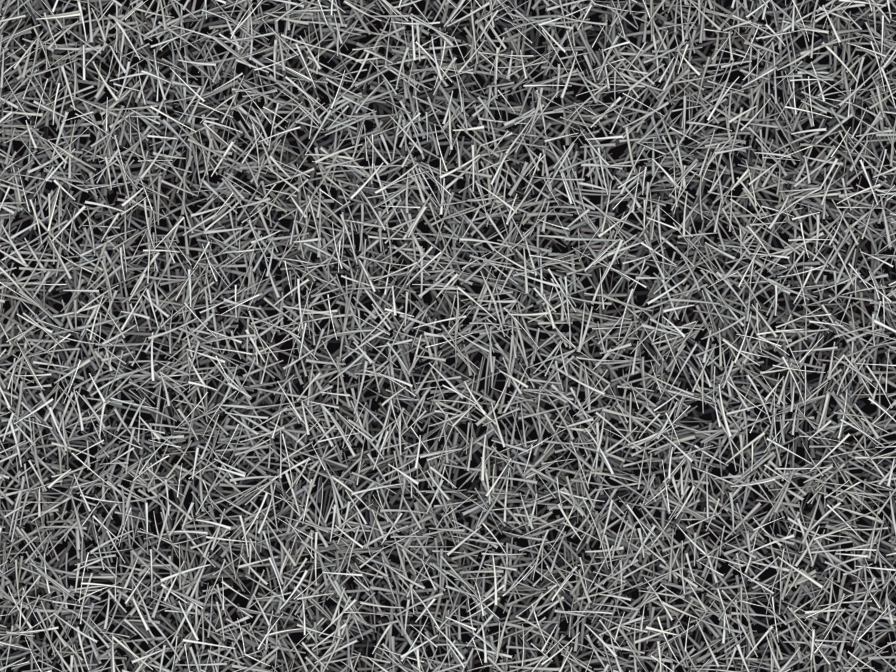
This texture is drawn by a Shadertoy shader. Its source:

```glsl
// A dense mat of thin grey fibres, pale on top and sinking into near-black gaps.

const int LAYERS = 8;
const int FIBRES_PER_CELL = 2;
const float CELL = 0.046;       // grid cell, in canvas heights
const float EDGE_SOFT = 0.0026; // width of a fibre's smoothed edge
const vec3 GAP_COLOUR = vec3(0.060, 0.050, 0.060);
const vec3 DEEP_COLOUR = vec3(0.185, 0.175, 0.185);
const vec3 TOP_COLOUR = vec3(0.820, 0.830, 0.815);
const vec3 WARM_COOL = vec3(0.025, 0.005, -0.025);

vec4 hash4(vec3 p) {
    vec4 q = fract(p.xyzx * vec4(0.1031, 0.1030, 0.0973, 0.1099));
    q += dot(q, q.wzxy + 33.33);
    return fract((q.xxyz + q.yzzw) * q.zywx);
}

// Signed distance to a tapered, slightly bent strip lying along x.
float fibreDistance(vec2 p, float halfLength, float halfWidth, float bend) {
    float along = clamp(p.x / halfLength * 0.5 + 0.5, 0.0, 1.0);
    float across = abs(p.y + bend * p.x * p.x);
    return max(across - halfWidth * mix(1.0, 0.5, along), abs(p.x) - halfLength);
}

// Paints one fibre with a faint contact shadow over the colour below.
vec3 paintFibre(vec3 below, vec2 p, vec4 shape, vec4 look, float height, float soft) {
    float angle = 6.28318 * shape.z;
    vec2 dir = vec2(cos(angle), sin(angle));
    vec2 local = vec2(dot(p, dir), dot(p, vec2(-dir.y, dir.x)));

    float halfLength = CELL * mix(0.45, 0.88, shape.w);
    float halfWidth = mix(0.0032, 0.0018, height) * mix(0.65, 1.35, look.x);
    float d = fibreDistance(local, halfLength, halfWidth, (look.w - 0.5) * 4.0);

    vec3 colour = mix(DEEP_COLOUR, TOP_COLOUR, height);
    colour *= mix(0.80, 1.18, look.y);
    colour += WARM_COOL * (look.z - 0.5);
    colour *= mix(1.04, 0.86, smoothstep(-halfWidth, 0.0, d));

    float shadow = 1.0 - smoothstep(0.0, 0.004, d);
    float cover = 1.0 - smoothstep(-0.5 * soft, 0.5 * soft, d);
    return mix(below * (1.0 - 0.15 * shadow), colour, cover);
}

// Scatters fibres on a jittered grid; neighbouring cells may reach in.
vec3 paintLayer(vec3 below, vec2 p, float seed, float height, float soft) {
    vec2 home = floor(p / CELL);
    vec3 colour = below;
    for (int y = -1; y <= 1; y++)
    for (int x = -1; x <= 1; x++) {
        vec2 cell = home + vec2(x, y);
        for (int k = 0; k < FIBRES_PER_CELL; k++) {
            float id = seed + 7.0 * float(k);
            vec4 shape = hash4(vec3(cell, id));
            vec4 look = hash4(vec3(cell, id + 3.5));
            vec2 centre = (cell + shape.xy) * CELL;
            colour = paintFibre(colour, p - centre, shape, look, height, soft);
        }
    }
    return colour;
}

void mainImage(out vec4 fragColor, in vec2 fragCoord) {
    vec2 uv = fragCoord / iResolution.y;
    float soft = max(EDGE_SOFT, 1.0 / iResolution.y);

    // Stack the layers from the darkest to the brightest.
    vec3 colour = GAP_COLOUR;
    for (int i = 0; i < LAYERS; i++) {
        float height = float(i) / float(LAYERS - 1);
        vec2 shift = vec2(0.617, 0.381) * float(i + 1);
        colour = paintLayer(colour, uv + shift, 19.0 * float(i + 1), height, soft);
    }
    fragColor = vec4(clamp(colour, 0.0, 1.0), 1.0);
}
```
